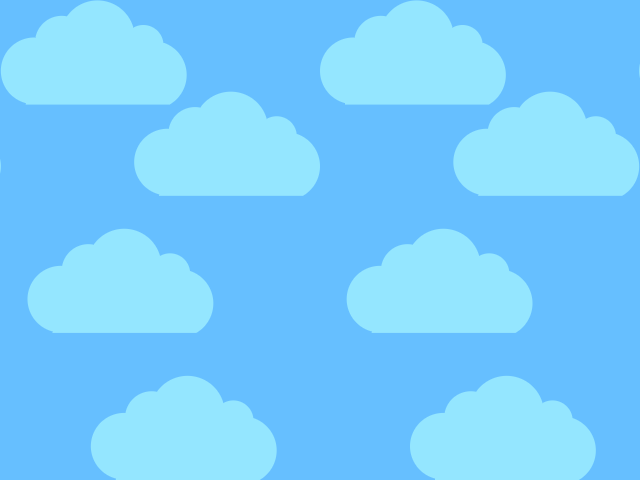
This pattern is drawn by a Shadertoy shader. Its source:

```glsl
// Flat-bottomed clouds on a plain sky: four staggered rows, two repeats across.
// Each cloud is a union of five discs and a filling box, cut flat at its base;
// the sky wraps around each cloud so that the tile repeats both ways.

// Lengths are in units of 1/576 of the canvas height.
const float CANVAS_HEIGHT = 576.0;
const vec2 TILE = vec2(383.0, 576.0);
const vec3 SKY = vec3(0.40, 0.75, 1.00);
const vec3 CLOUD = vec3(0.58, 0.90, 1.00);

// Middle of each cloud's base within the tile.
const vec2 BASES[4] = vec2[4](
    vec2(112.5, 450.5), vec2(272.5, 341.0),
    vec2(144.5, 176.5), vec2(220.5, 0.0));

// Puffs from left to right: centre and radius, measured from the base.
const vec3 PUFFS[5] = vec3[5](
    vec3(-71.5, 40.5, 40.0), vec3(-38.5, 74.5, 32.0),
    vec3(4.5, 80.3, 44.7), vec3(59.5, 71.3, 24.2),
    vec3(70.5, 35.5, 41.0));

// Box that fills the body below the puffs.
const vec2 BODY_CENTRE = vec2(4.5, 32.5);
const vec2 BODY_HALF = vec2(86.0, 32.5);

float boxDistance(vec2 p, vec2 halfSize) {
    vec2 q = abs(p) - halfSize;
    return length(max(q, 0.0)) + min(max(q.x, q.y), 0.0);
}

float cloudDistance(vec2 p) {
    float d = boxDistance(p - BODY_CENTRE, BODY_HALF);
    for (int i = 0; i < 5; i++) {
        d = min(d, length(p - PUFFS[i].xy) - PUFFS[i].z);
    }
    return max(d, -p.y); // flat base
}

// Offset to the nearest repeat of a point in the tile.
vec2 wrapTile(vec2 p) {
    return mod(p + 0.5 * TILE, TILE) - 0.5 * TILE;
}

void mainImage(out vec4 fragColor, in vec2 fragCoord) {
    float pixel = CANVAS_HEIGHT / iResolution.y;
    vec2 p = fragCoord * pixel;

    float d = CANVAS_HEIGHT;
    for (int i = 0; i < 4; i++) {
        d = min(d, cloudDistance(wrapTile(p - BASES[i])));
    }

    // One-pixel soft edge
    float cover = clamp(0.5 - d / pixel, 0.0, 1.0);
    fragColor = vec4(mix(SKY, CLOUD, cover), 1.0);
}
```
